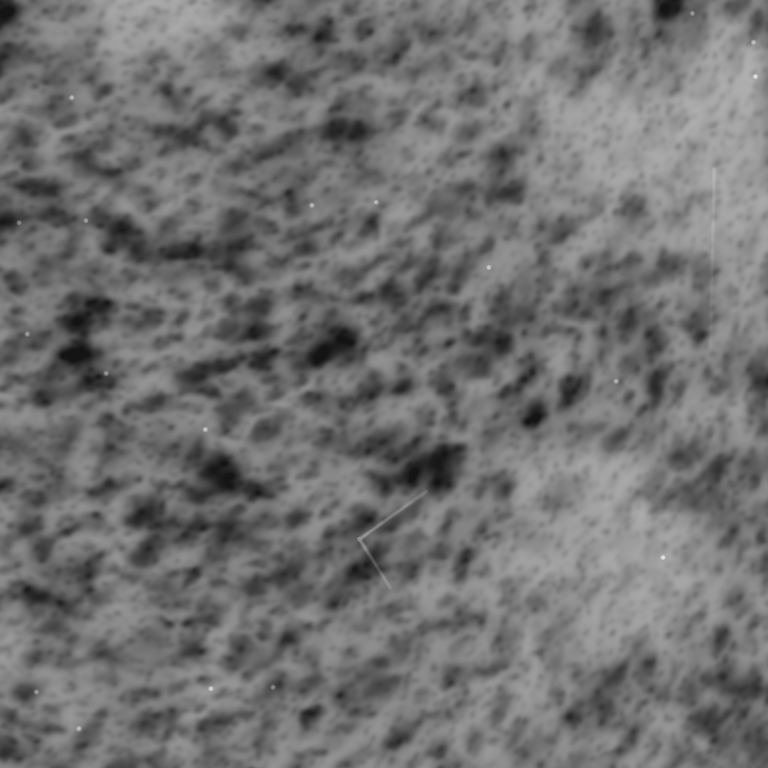
Write a three.js fragment shader that draws this texture.

```glsl
// Soft grey mottling: slanted dark specks in clumps, pale clearings, dust and fine scratches.
varying vec2 vUv;

const float PALE_TONE = 0.655;
const float MID_TONE = 0.585;

float hash(vec2 p, float seed) {
  return fract(sin(dot(p, vec2(127.1, 311.7)) + seed * 74.7) * 43758.545);
}

// Layered sines, roughly -1 to 1, used to bend broad shapes.
float waves(vec2 p, float phase) {
  float sum = 0.0;
  float amp = 0.5;
  for (int i = 0; i < 4; i++) {
    sum += amp * sin(p.x + phase + 1.7 * sin(p.y * 0.8 + phase));
    p = mat2(1.2, 1.4, -1.4, 1.2) * p + 2.3;
    amp *= 0.55;
  }
  return sum;
}

// Cellular noise: one slanted Gaussian speck per jittered cell.
// tightness holds the falloff along and across each speck.
float specks(vec2 p, float slant, vec2 tightness, float seed) {
  vec2 home = floor(p);
  float sum = 0.0;
  for (int y = -1; y <= 1; y++) {
    for (int x = -1; x <= 1; x++) {
      vec2 cell = home + vec2(float(x), float(y));
      vec2 center = cell + vec2(hash(cell, seed), hash(cell, seed + 1.0));
      float angle = slant + 1.1 * (hash(cell, seed + 2.0) - 0.5);
      vec2 axis = vec2(cos(angle), sin(angle));
      vec2 d = p - center;
      vec2 local = vec2(dot(d, axis), dot(d, vec2(-axis.y, axis.x)));
      float weight = pow(hash(cell, seed + 3.0), 1.4);
      sum += weight * exp(-dot(local * local, tightness));
    }
  }
  return sum;
}

float glow(vec2 p, vec2 center, vec2 radius) {
  vec2 d = (p - center) / radius;
  return exp(-dot(d, d));
}

// Broad pale areas where the specks thin out.
float clearings(vec2 p) {
  vec2 q = p + 0.035 * vec2(waves(p * 11.0, 0.4), waves(p * 11.0, 3.1));
  float open = glow(q, vec2(0.20, 0.97), vec2(0.15, 0.10));
  open += glow(q, vec2(0.79, 0.28), vec2(0.15, 0.20));
  open += 0.8 * glow(q, vec2(0.76, 0.82), vec2(0.16, 0.20));
  open += 0.9 * glow(q, vec2(0.96, 0.82), vec2(0.08, 0.20));
  open += 0.10 * waves(p * 16.0, 1.9);
  return smoothstep(0.15, 0.9, open);
}

float scratch(vec2 p, vec2 a, vec2 b, float width) {
  vec2 ab = b - a;
  float t = clamp(dot(p - a, ab) / dot(ab, ab), 0.0, 1.0);
  return (1.0 - 0.6 * t) * (1.0 - smoothstep(0.0, width, length(p - a - ab * t)));
}

// Rare tiny bright dots.
float dust(vec2 p, float cells) {
  vec2 cell = floor(p * cells);
  vec2 center = 0.2 + 0.6 * vec2(hash(cell, 41.0), hash(cell, 42.0));
  float present = step(0.88, hash(cell, 43.0));
  float dist = length(fract(p * cells) - center) / cells;
  return present * (1.0 - smoothstep(0.001, 0.0045, dist));
}

void main() {
  vec2 p = vUv;
  vec2 bent = p + 0.006 * vec2(waves(p * 45.0, 0.7), waves(p * 45.0, 4.2));
  float slant = mix(0.25, 0.95, smoothstep(0.1, 0.9, p.x));

  // Where specks gather and where they thin out.
  float open = clearings(p);
  float core = glow(p, vec2(0.34, 0.47), vec2(0.42, 0.26));
  float clump = specks(bent * 11.0, slant, vec2(4.0, 6.0), 5.0);
  float density = mix(0.95 + 0.3 * core, 0.22, open);

  // Layers of specks, from broad to fine.
  float large = specks(bent * 26.0, slant, vec2(4.0, 10.0), 11.0);
  float small = specks(bent * 44.0, slant, vec2(3.8, 10.0), 21.0);
  float grain = specks(p * 85.0, slant, vec2(4.0, 7.0), 31.0);
  float shade = 1.1 * large * (0.5 + 1.3 * clump) + 0.5 * small + 0.3 * clump;

  // Pale ground darkened by the specks.
  float ground = mix(MID_TONE, PALE_TONE, open) + 0.025 * waves(p * 20.0, 2.6);
  float tone = ground * exp(-density * shade) + 0.09 * (0.22 - grain);
  tone = max(tone, 0.08);

  // Surface marks.
  vec2 fork = vec2(0.468, 0.298);
  float marks = scratch(p, fork, vec2(0.555, 0.36), 0.004);
  marks += scratch(p, fork, vec2(0.508, 0.235), 0.004);
  marks += 0.3 * scratch(p, vec2(0.93, 0.78), vec2(0.925, 0.55), 0.004);
  tone += 0.22 * min(marks, 1.0) + 0.25 * dust(p, 13.0);

  gl_FragColor = vec4(vec3(tone), 1.0);
}
```
